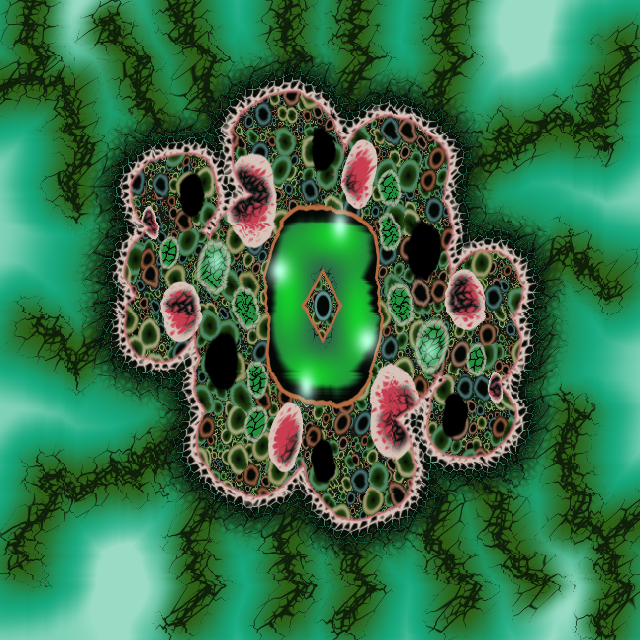
Reproduce this background procedurally as a WebGL 1 fragment shader.

```glsl
precision highp float;
uniform vec2 u_resolution;

#define CENTRE vec2(.505,.522)
#define SPAN 7.68
#define TEAL vec3(.08,.66,.49)
#define PALE vec3(.6,.86,.77)
#define OLIVE vec3(.18,.38,.08)
#define INK vec3(.015,.03,.02)
#define CREAM vec3(.84,.76,.72)
#define ROSE vec3(.78,.24,.31)
#define LIME vec3(.07,.8,.16)
#define SLATE vec3(.2,.32,.31)
#define RUST vec3(.72,.42,.25)

float ramp(float a, float b, float x) {
 x = clamp((x - a) / (b - a), 0., 1.);
 return x * x * (3. - 2. * x);
}

// Nearest distance, gap to the second nearest, cell tint
vec3 cells(vec2 p) {
 vec3 near = vec3(9.,9.,0.);
 for (int y = -1; y <= 1; y++) for (int x = -1; x <= 1; x++) {
  vec2 cell = floor(p) + vec2(float(x), float(y));
  vec2 h = fract(sin(cell * mat2(127.1,311.7,269.5,183.3)) * 4375.85);
  float d = length(cell + .12 + .76 * h - p);
  if (d < near.x) near = vec3(d, near.x, fract(h.x * 7. + h.y * 3.));
  else near.y = min(near.y, d);
 }
 return vec3(near.x, near.y - near.x, near.z);
}

vec2 wiggle(vec2 p) {
 vec2 w = vec2(0.);
 float amp = .075, freq = 6.;
 for (int i = 0; i < 5; i++) {
  w += amp * sin(freq * (p.yx + 1.5 * w) + vec2(1.7,4.1) * float(i));
  amp *= .55;
  freq *= 1.95;
 }
 return w;
}

// Shapes come in pairs, half a turn apart; s = centre, radii
float oval(vec2 p, vec4 s) {
 return min(length((p - s.xy) / s.zw), length((p + s.xy) / s.zw));
}
float glow(vec2 p, vec4 s) { return exp(-pow(oval(p, s), 2.)); }
float disc(float d, vec2 p, vec3 s) { return min(d, (oval(p, s.xyzz) - 1.) * s.z); }
float segment(vec2 p, vec2 b) { return length(p - b * clamp(dot(p, b) / dot(b, b), 0., 1.)); }
float limb(float d, vec2 p, vec4 s) {
 vec2 b = s.zw - s.xy;
 return min(d, min(segment(p - s.xy, b), segment(-p - s.xy, b)));
}

float trees(vec2 p) {
 float d = limb(9., p, vec4(-3.88,2.65,-3.,2.62));
 d = limb(d, p, vec4(-3.,2.62,-2.95,1.35));
 d = limb(d, p, vec4(-3.45,3.8,-3.5,2.65));
 d = limb(d, p, vec4(-2.55,3.35,-1.8,1.95));
 d = limb(d, p, vec4(-1.7,3.7,-1.25,2.1));
 d = limb(d, p, vec4(-.38,3.7,-.4,2.6));
 d = limb(d, p, vec4(.42,3.7,.35,2.2));
 d = limb(d, p, vec4(1.57,3.7,1.4,2.2));
 d = limb(d, p, vec4(3.6,3.1,3.25,2.1));
 d = limb(d, p, vec4(3.25,2.1,2.3,2.1));
 d = limb(d, p, vec4(2.3,2.1,1.6,1.4));
 d = limb(d, p, vec4(3.5,.3,2.9,.6));
 return limb(d, p, vec4(2.9,.6,2.3,0.));
}

float body(vec2 p) {
 float d = disc(length(p) - 1.62, p, vec3(-.45,1.89,.68));
 d = disc(d, p, vec3(.82,1.57,.7));
 d = disc(d, p, vec3(.87,.97,.68));
 d = disc(d, p, vec3(-1.76,1.32,.54));
 d = disc(d, p, vec3(-1.83,.47,.55));
 return disc(d, p, vec3(-1.98,-.23,.44));
}

vec3 surroundings(vec2 p, vec2 w, float d, float px) {
 float halo = min(trees(p + .4 * w), .6 * d + .05);
 float light = glow(p, vec4(-2.9,3.6,.5,.7)) + glow(p, vec4(2.25,3.4,.45,.7));
 light = min(light * ramp(.1, .5, halo) + .8 * ramp(.5, 1., halo), 1.);
 vec3 col = mix(mix(OLIVE, TEAL, ramp(.02, .6, halo)), PALE, light);
 // Dark veins, thinning away from each limb
 float t = min(trees(p + 1.3 * w), max(d - .1, 0.) * .8);
 float twig = cells((p + w) * 4.5).y / 4.5, hair = cells((p + .5 * w) * 11.).y;
 float vein = min(t - .018, min(twig - .035 + .12 * t, hair / 11. - .03 + .25 * t));
 col = mix(INK + .25 * OLIVE, col, ramp(-px, 1.5 * px, vein));
 // Dark shell with a spiky pale rim
 float spike = d + .2 * hair;
 col = mix(INK, col, ramp(.1, .62, spike));
 col = mix(col, TEAL + .1, .6 * ramp(.14, 0., hair) * ramp(.5, .1, d));
 return mix(CREAM, col, ramp(.06, .2, spike));
}

// Bubbles of falling size, each filling what larger ones leave free
vec3 bubbles(vec2 p) {
 vec3 col = vec3(.08,.1,.06);
 float free = 1., size = 2.7;
 for (int i = 0; i < 4; i++) {
  vec3 c = cells(p * vec2(1.2,.85) * size + float(i) * 3.7);
  float r = .22 + .16 * c.z, cover = ramp(r + .13, r + .06, c.x);
  vec3 tint = mix(mix(RUST, CREAM, c.z), SLATE * 1.8, step(.55, fract(c.z * 5.)));
  vec3 fill = mix(INK, OLIVE, c.x / r * step(.5, c.z));
  fill = mix(fill, tint, .75 * ramp(.12, 0., abs(c.x - r)));
  col = mix(col, fill, cover * free);
  free *= 1. - cover;
  size *= 1.9;
 }
 return col;
}

vec3 chamber(vec2 p, vec2 w, float n) {
 float lit = glow(p, vec4(-.42,.12,.25,.7)) + glow(p, vec4(.12,.85,.4,.3));
 float vein = cells((p + w) * 5.5).y + .5 * lit;
 vec3 col = mix(INK, mix(SLATE, LIME, min(lit, 1.)), ramp(.04, .2, vein));
 col = mix(col, INK, ramp(.8, .95, n + .8 * w.x));
 // Diamond with a ringed eye
 float gem = abs(p.x) / .23 + abs(p.y) / .41 + .8 * w.y, eye = length(p / vec2(.1,.17));
 col = mix(bubbles(p * 2.), col, ramp(.95, 1.05, gem));
 col = mix(col, RUST, ramp(.12, .03, abs(gem - 1.)));
 col = mix(col, INK, ramp(1.2, 1., eye));
 return mix(col, SLATE * 1.8, ramp(.25, .05, abs(eye - .9)));
}

void main() {
 vec2 p = (gl_FragCoord.xy / u_resolution - CENTRE) * SPAN;
 vec2 w = wiggle(p), q = p + .3 * w;
 float px = SPAN / u_resolution.y, d = body(q), frill = cells((p + w) * 11.).y;
 vec3 col = bubbles(q);
 // Black wells
 float well = min(oval(q, vec4(-1.56,1.32,.14,.25)), oval(q, vec4(1.2,.68,.19,.33)));
 col *= ramp(.95, 1.15, min(well, oval(q, vec4(-.02,1.87,.13,.25))));
 // Green pods
 float pod = min(oval(q, vec4(-1.3,.45,.2,.33)), oval(q, vec4(-.93,-.01,.16,.26)));
 pod = min(pod, min(oval(q, vec4(-1.86,.67,.12,.2)), oval(q, vec4(.78,.86,.13,.23))));
 pod = min(pod, oval(q, vec4(.82,1.39,.14,.22)));
 vec3 leaf = mix(INK, mix(LIME, SLATE, .5), ramp(.05, .25, frill));
 leaf = mix(leaf, CREAM, .7 * ramp(.25, 0., abs(pod - .88)));
 col = mix(leaf, col, ramp(.95, 1.08, pod));
 // Green heart
 vec2 g = abs(q / vec2(.68,1.17));
 float n = pow(dot(g * g, g), .333);
 col = mix(chamber(p, w, n), col, ramp(.97, 1., n));
 col = mix(col, RUST, ramp(.035, .01, abs(n - 1.)));
 // Rosy bays, darkening outward
 float bay = min(oval(q, vec4(-.86,1.29,.31,.56)), oval(q, vec4(.44,1.59,.2,.41)));
 bay = min(bay, min(oval(q, vec4(-1.71,-.05,.24,.36)), oval(q, vec4(-2.08,.99,.09,.19))));
 vec3 rosy = mix(ROSE, CREAM, ramp(.6, .95, bay + .25 - .5 * frill));
 float core = ramp(-.32, -.08, d + w.x - .2 * frill) * ramp(.95, .6, bay);
 rosy = mix(rosy, INK + .25 * frill, core);
 col = mix(rosy, col, ramp(.98, 1.04, bay));
 // White flares
 float flare = glow(p, vec4(-.53,.42,.13,.16)) + glow(p, vec4(.2,.97,.1,.17));
 flare += .8 * glow(p, vec4(-1.28,.53,.11,.15));
 col = mix(col, PALE + .2, .85 * min(flare, 1.));
 // Outline and outer field
 col = mix(col, mix(ROSE, CREAM, .45), ramp(.05, 0., -d));
 col = mix(col, surroundings(p, w, max(d, 0.), px), ramp(-px, px, d));
 gl_FragColor = vec4(col, 1.);
}
```
